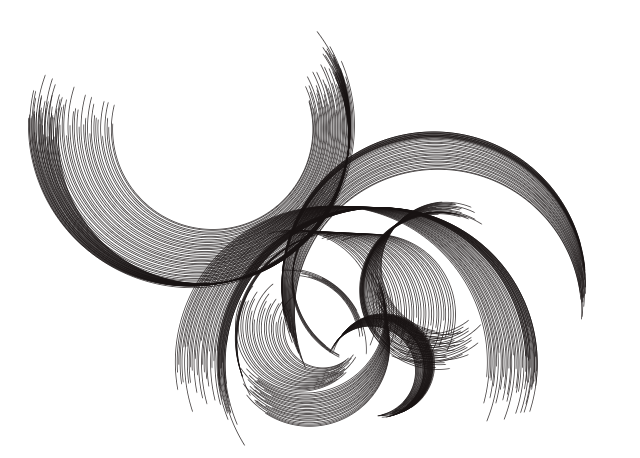
Give the GLSL for this background, as a WebGL 1 fragment shader.

```glsl
precision highp float;

// Ink swirls on white paper, drawn as families of fine circular arcs.
// Each family blends one circle into another; where neighbouring arcs
// bunch up they form dark ribbons, and their ends are left ragged.

uniform vec2 u_resolution;

const float PI = 3.14159;
const float HEIGHT = 5.49; // canvas height in drawing units

// Uneven value from 0 to 1 for each stroke, from layered sines
float uneven(float k) {
    return 0.5 + 0.28 * sin(k * 2.4) + 0.22 * sin(k * 5.7 + 1.3);
}

// Paper left bare by one family of arcs.
// first, last: centre and radius; span: middle angle, half angle, raggedness
float arcs(vec2 p, vec3 first, vec3 last, vec3 span, float count) {
    float pixel = HEIGHT / u_resolution.y;
    float width = 0.0095;
    float paper = 1.0;
    for (int i = 0; i < 48; i++) {
        float k = float(i);
        if (k >= count) break;
        float t = clamp((k + 0.5 * uneven(k + 7.0)) / (count - 1.0), 0.0, 1.0);
        vec3 circle = mix(first, last, t);
        vec2 q = p - circle.xy;

        // Line coverage, kept even when thinner than a pixel
        float d = abs(length(q) - circle.z);
        float line = clamp((0.5 * (width + pixel) - d) / pixel, 0.0, 1.0);
        line *= min(1.0, width / pixel);

        // Each end stops at its own angle
        float angle = mod(atan(q.y, q.x) - span.x + PI, 2.0 * PI) - PI;
        float reach = span.y - span.z * uneven(k * 1.7 + 3.0 * sign(angle));
        float tip = (reach - abs(angle)) * circle.z;
        paper *= 1.0 - line * smoothstep(-pixel, pixel, tip);
    }
    return paper;
}

void main() {
    // The y axis runs down from the top edge
    vec2 p = gl_FragCoord.xy * HEIGHT / u_resolution.y;
    p.y = HEIGHT - p.y;
    float paper = 1.0;

    // Great bowl at the left, with its darker outer ribbon
    paper *= arcs(p, vec3(2.30, 1.50, 1.95), vec3(2.55, 1.55, 1.20),
                  vec3(1.47, 2.00, 0.42), 40.0);
    paper *= arcs(p, vec3(2.27, 1.50, 1.93), vec3(2.44, 1.66, 1.74),
                  vec3(1.42, 2.08, 0.50), 30.0);

    // Upper arch at the right
    paper *= arcs(p, vec3(5.20, 3.40, 1.82), vec3(5.25, 3.75, 1.72),
                  vec3(4.55, 1.84, 0.34), 27.0);
    paper *= arcs(p, vec3(5.20, 3.40, 1.82), vec3(5.20, 3.47, 1.82),
                  vec3(4.55, 1.78, 0.50), 10.0);

    // Lower arch, its trailing left strokes and dark crown
    paper *= arcs(p, vec3(3.97, 4.34, 1.87), vec3(4.57, 4.36, 1.87),
                  vec3(4.75, 1.93, 0.48), 34.0);
    paper *= arcs(p, vec3(4.45, 4.34, 1.85), vec3(4.57, 4.36, 1.87),
                  vec3(4.60, 2.02, 0.60), 14.0);

    // Fan falling from the hub to the right
    paper *= arcs(p, vec3(3.50, 3.74, 0.98), vec3(4.50, 3.77, 0.96),
                  vec3(5.55, 1.30, 0.55), 34.0);

    // Inner bowl and the crescent below it
    paper *= arcs(p, vec3(3.60, 3.91, 0.78), vec3(3.87, 3.95, 0.46),
                  vec3(2.30, 1.75, 0.80), 22.0);
    paper *= arcs(p, vec3(3.66, 3.75, 0.96), vec3(3.71, 4.15, 0.96),
                  vec3(0.95, 1.60, 0.55), 26.0);

    // Strokes across the top of the inner bowl, and those down its middle
    paper *= arcs(p, vec3(3.50, 4.10, 0.80), vec3(3.42, 4.20, 0.98),
                  vec3(5.50, 0.85, 0.60), 9.0);
    paper *= arcs(p, vec3(4.50, 3.38, 1.00), vec3(4.57, 3.32, 1.06),
                  vec3(2.85, 0.95, 0.40), 6.0);
    paper *= arcs(p, vec3(4.08, 4.05, 1.26), vec3(4.20, 4.10, 1.36),
                  vec3(3.60, 0.95, 0.40), 7.0);

    // Open ring at the right, with scratches across its foot
    paper *= arcs(p, vec3(5.25, 3.50, 0.93), vec3(5.35, 3.20, 0.78),
                  vec3(3.20, 2.02, 0.80), 26.0);
    paper *= arcs(p, vec3(5.24, 3.48, 0.93), vec3(5.28, 3.46, 0.92),
                  vec3(3.75, 1.55, 0.65), 9.0);
    paper *= arcs(p, vec3(5.15, 3.25, 0.75), vec3(5.10, 3.35, 1.00),
                  vec3(1.45, 0.70, 0.50), 14.0);

    // Small black hook at the lower right
    paper *= arcs(p, vec3(4.60, 4.37, 0.61), vec3(4.44, 4.45, 0.54),
                  vec3(5.65, 2.20, 0.90), 30.0);
    paper *= arcs(p, vec3(4.58, 4.38, 0.61), vec3(4.48, 4.42, 0.60),
                  vec3(6.20, 1.60, 0.60), 18.0);

    vec3 ink = vec3(0.09, 0.07, 0.07);
    gl_FragColor = vec4(mix(ink, vec3(1.0), paper), 1.0);
}
```
